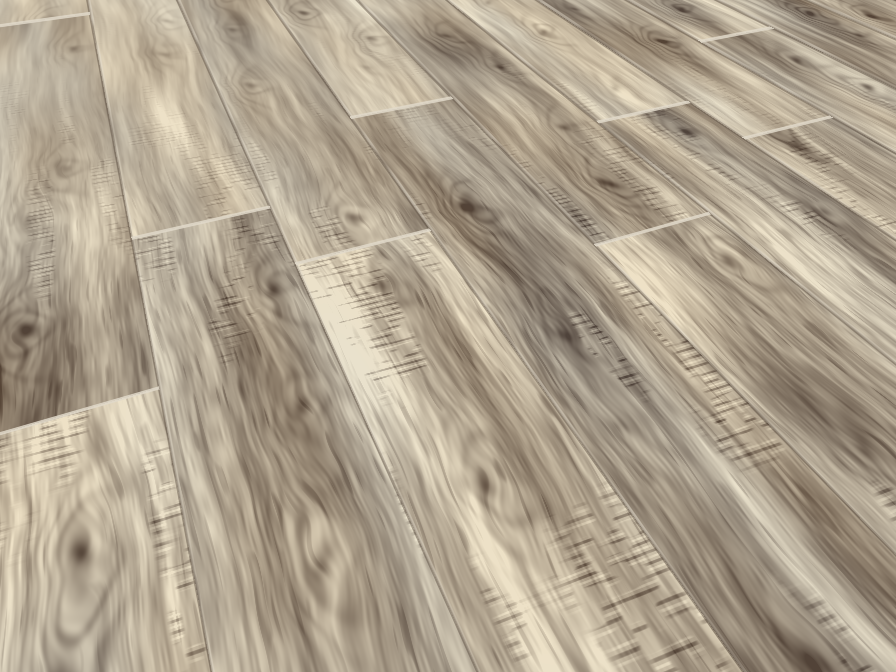
Write a WebGL 1 fragment shader that draws this texture.

```glsl
precision highp float;
// Weathered oak plank floor in perspective: staggered boards, knots, saw marks, pale joints.
uniform vec2 u_resolution;

#define VANISH vec2(0.0268, -0.3828) // where the long seams meet, y measured downward
#define CROSS_X 3.008                // where the end joints meet on the horizon
#define BOARD_SPREAD 0.262           // board width per unit of depth
#define BOARD_LENGTH 3.84            // distance between end joints in a column
#define LENGTH_SCALE 1.7             // converts run along a board to board widths
#define KNOT_SPACING 1.25
#define JOINT_WIDTH 0.0011
#define SEAM_WIDTH 0.0008
#define DARK_OAK vec3(0.53, 0.48, 0.42)
#define PALE_OAK vec3(0.88, 0.84, 0.75)
#define JOINT_COLOR vec3(0.88, 0.85, 0.79)
#define SEAM_DARK vec3(0.37, 0.32, 0.27)

float hash(vec2 p) {
  vec3 q = fract(vec3(p.xyx) * 0.1031);
  q += dot(q, q.yzx + 33.33);
  return fract((q.x + q.y) * q.z);
}

float noise(vec2 p) {
  vec2 i = floor(p), f = fract(p);
  f *= f * (3.0 - 2.0 * f);
  return mix(mix(hash(i), hash(i + vec2(1.0, 0.0)), f.x),
             mix(hash(i + vec2(0.0, 1.0)), hash(i + 1.0), f.x), f.y);
}

// Where the reference end joint of a column lies; the stagger repeats every four columns
float jointOffset(float column) {
  float m = mod(column + 1.0, 4.0);
  float stagger = m < 0.5 ? 0.0 : m < 1.5 ? 0.915 : m < 2.5 ? 0.435 : 1.545;
  return 3.47 + 0.025 * (column + 1.0) + stagger;
}

// Scattered knots: x = sideways push on the grain, y = ring bulge, z = dark core, w = stain
vec4 knots(vec2 p, float seed) {
  vec4 sum = vec4(0.0);
  float cell = floor(p.y / KNOT_SPACING);
  for (int i = -1; i <= 1; i++) {
    float c = cell + float(i);
    vec2 id = vec2(c + 40.0, seed * 91.0);
    float size = mix(0.35, 1.0, hash(id + 7.7)) * step(0.3, hash(id + 3.1));
    vec2 center = vec2(0.2 + 0.6 * hash(id), (c + 0.2 + 0.6 * hash(id + 5.3)) * KNOT_SPACING);
    vec2 d = p - center;
    d.x += 0.025 * sin(d.y * 14.0 + seed * 20.0);
    float near = dot(d * vec2(5.0, 2.1), d * vec2(5.0, 2.1));
    float core = dot(d * vec2(21.0, 12.0), d * vec2(21.0, 12.0));
    float stain = dot(d * vec2(4.0, 1.2), d * vec2(4.0, 1.2));
    sum += size * vec4(-0.75 * d.x * exp(-near), exp(-near),
                       exp(-core / (0.3 + size)), exp(-stain));
  }
  return sum;
}

// Tone of the wood: 0 is dark oak, 1 is pale oak
float woodTone(vec2 p, float seed, float detail) {
  vec4 knot = knots(p, seed);
  float shift = seed * 57.0;
  float x = p.x + knot.x + 0.035 * sin(p.y * 1.3 + shift) + 0.012 * sin(p.y * 4.1 + shift * 2.0);
  vec2 g = vec2(x, p.y + shift);

  // Broad bands, streaks and fine fibre, all drawn out along the board
  float tone = 0.9 * (noise(g * vec2(3.6, 0.65) + shift) - 0.5);
  tone += 0.55 * (noise(g * vec2(13.0, 0.9) + shift) - 0.5);
  tone += 0.45 * (noise(g * vec2(34.0, 2.6)) - 0.5) * mix(0.65, 1.0, detail);
  tone += 0.4 * (noise(g * vec2(75.0, 7.0)) - 0.5) * detail;

  // Growth rings wrap around the knots
  float rings = x * 7.0 + 3.2 * knot.y + 1.6 * noise(g * vec2(2.0, 0.8));
  float ringLine = 0.5 + 0.5 * sin(rings * 6.283);
  tone -= (0.08 + 0.3 * min(knot.y, 1.0)) * (ringLine * ringLine - 0.35);
  tone -= 0.3 * knot.w + 0.85 * min(knot.z, 1.0);

  // Short dark pores
  tone -= 0.3 * detail * smoothstep(0.74, 0.92, noise(g * vec2(48.0, 3.5) + 19.0));

  // Patches of cross-cut saw marks, pale scratches among dark nicks
  float patchMask = smoothstep(0.66, 0.8, noise(p * vec2(4.5, 1.1) + shift * 3.0));
  float broken = smoothstep(0.35, 0.7, noise(p * vec2(13.0, 22.0) + shift));
  float saw = sin(p.y * 105.0 + 5.0 * p.x + 2.0 * sin(p.y * 9.0));
  tone += detail * patchMask * broken * (0.3 * smoothstep(0.6, 1.0, -saw)
                                       - 0.6 * smoothstep(0.4, 0.95, saw));
  return tone;
}

void main() {
  vec2 uv = gl_FragCoord.xy / u_resolution;
  vec2 pos = vec2(uv.x, 0.75 * (1.0 - uv.y));
  float px = 1.0 / u_resolution.x;

  // Project the canvas onto the floor
  float depth = pos.y - VANISH.y;
  float slope = (pos.x - VANISH.x) / depth;
  float across = slope / BOARD_SPREAD - 0.706;
  float along = (CROSS_X - pos.x) / depth;

  // Find the board and its own tone
  float column = floor(across);
  float run = along - jointOffset(column);
  float row = floor(run / BOARD_LENGTH);
  float seed = hash(vec2(column + 11.0, row + 23.0));
  vec2 board = vec2(fract(across), run * LENGTH_SCALE);
  float checker = 1.0 - 2.0 * mod(column + row, 2.0);
  float detail = smoothstep(0.36, 0.75, depth);
  float tone = 0.58 + checker * mix(0.19, 0.07, uv.x) + 0.14 * (seed - 0.5);
  tone += woodTone(board, seed, detail);

  // Window glare washes the far left; the right side falls off a little
  float glare = smoothstep(0.75, 0.0, length(pos * vec2(1.0, 1.3)));
  tone = mix(tone, 0.78, 0.45 * glare) - 0.1 * smoothstep(0.4, 1.0, uv.x);
  vec3 color = mix(DARK_OAK, PALE_OAK, clamp(tone, -0.6, 1.12));
  float warmth = noise(board * vec2(3.0, 0.7) + seed * 31.0) - 0.4;
  color += vec3(0.025, 0.0, -0.03) * warmth;

  // Long seams: a dark gap beside a broken pale bevel
  float side = board.x - step(0.5, board.x);
  float seamDist = side * BOARD_SPREAD * depth / sqrt(1.0 + slope * slope);
  float gap = 1.0 - smoothstep(SEAM_WIDTH, SEAM_WIDTH + 1.3 * px, abs(seamDist));
  float bevel = 1.0 - smoothstep(SEAM_WIDTH, SEAM_WIDTH + 1.3 * px, abs(seamDist - 0.0018));
  float wear = noise(vec2(floor(across + 0.5) * 7.0, along * 5.0));
  color = mix(color, SEAM_DARK, 0.5 * gap);
  color = mix(color, JOINT_COLOR, bevel * mix(0.1, 0.6, wear));

  // End joints: thin pale lines
  float toJoint = abs(run - BOARD_LENGTH * floor(run / BOARD_LENGTH + 0.5));
  float jointDist = toJoint * depth / sqrt(1.0 + along * along);
  float joint = 1.0 - smoothstep(JOINT_WIDTH, JOINT_WIDTH + 1.2 * px, jointDist);
  color = mix(color, JOINT_COLOR, 0.85 * joint);

  gl_FragColor = vec4(color, 1.0);
}
```
